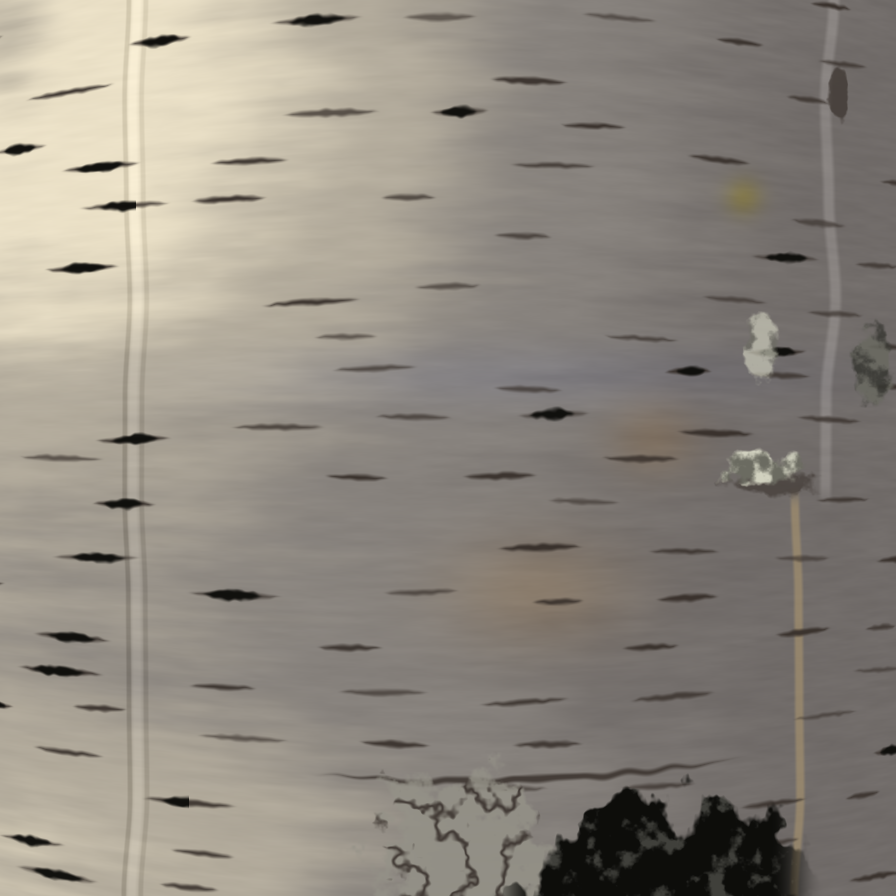
Give the GLSL for this texture, as a Shadertoy shader.

```glsl
#define CELL vec2(0.172, 0.05)
#define MARK_SHARE 0.60
#define MARK_THICKNESS 0.0036
#define EDGE_BLUR 0.0028
#define BEND 1.0
#define GRAIN 0.10
#define SHADE vec3(0.44, 0.42, 0.41)
#define GREY vec3(0.53, 0.51, 0.49)
#define TAN vec3(0.70, 0.67, 0.61)
#define CREAM vec3(0.92, 0.88, 0.78)
#define MARK_BROWN vec3(0.22, 0.19, 0.17)
#define BLACK vec3(0.05, 0.05, 0.04)

float hash(vec2 p) {
    return fract(sin(dot(p, vec2(12.9898, 78.233))) * 43758.5453);
}

float noise(vec2 p) {
    vec2 i = floor(p), f = fract(p);
    f = f * f * (3.0 - 2.0 * f);
    return mix(mix(hash(i), hash(i + vec2(1, 0)), f.x),
               mix(hash(i + vec2(0, 1)), hash(i + vec2(1, 1)), f.x), f.y);
}

float fbm(vec2 p) {
    float sum = 0.0, amp = 0.53;
    for (int i = 0; i < 4; i++) {
        sum += amp * noise(p);
        p = p * 2.03 + 17.1;
        amp *= 0.5;
    }
    return sum;
}

// Soft coverage of a horizontal sliver that tapers to both ends
float sliver(vec2 p, float halfLength, float halfThick) {
    float t = p.x / halfLength;
    float d = abs(p.y) - halfThick * (1.0 - t * t);
    return (1.0 - smoothstep(-EDGE_BLUR, EDGE_BLUR, d)) * (1.0 - smoothstep(0.8, 1.1, abs(t)));
}

float glow(vec2 p, vec2 center, vec2 radius) {
    vec2 q = (p - center) / radius;
    return exp(-dot(q, q));
}

// Ragged ellipse for peeling flakes
float flake(vec2 p, vec2 center, vec2 radius) {
    float d = length((p - center) / radius) + 1.3 * (fbm(p * 45.0) - 0.5);
    return 1.0 - smoothstep(0.75, 1.05, d);
}

float line(float x, float center, float width) {
    return 1.0 - smoothstep(0.3 * width, width, abs(x - center));
}

vec3 barkRamp(float light) {
    vec3 c = mix(SHADE, GREY, smoothstep(0.0, 0.33, light));
    c = mix(c, TAN, smoothstep(0.33, 0.66, light));
    return mix(c, CREAM, smoothstep(0.66, 0.97, light));
}

// Position on the trunk: foreshortened sideways, rings curved by perspective
vec2 wrapTrunk(vec2 p) {
    float side = p.x - 0.5;
    float y = p.y - 0.5 * BEND * side * side * (0.5 - p.y);
    return vec2(0.706 * asin(clamp((p.x - 0.4) * 1.416, -0.99, 0.99)), y);
}

vec3 addMarks(vec3 color, vec2 trunk, float x) {
    float row = floor(trunk.y / CELL.y);
    vec2 g = vec2(trunk.x / CELL.x + hash(vec2(row, 3.7)), trunk.y / CELL.y);
    vec2 id = floor(g);
    float pick = hash(id + 5.3), size = hash(id + 9.1), knot = hash(id + 21.7);
    vec2 jitter = vec2(hash(id + 31.3), hash(id + 47.9)) - 0.5;
    vec2 q = (fract(g) - 0.5 - jitter * vec2(0.35, 0.6)) * CELL;
    q.y += q.x * (hash(id + 53.1) - 0.5) * 0.09;
    q.y += (noise(trunk * 110.0) - 0.5) * 0.002;
    float halfLength = mix(0.029, 0.053, size);
    float present = step(pick, MARK_SHARE);
    float body = sliver(q, halfLength, MARK_THICKNESS * mix(0.7, 1.1, knot));
    color = mix(color, MARK_BROWN, present * body * mix(0.6, 1.0, hash(id + 61.9)));
    // Some marks, mostly on the lit side, swell into a black core
    float swollen = present * step(mix(0.45, 0.93, smoothstep(0.1, 0.4, x)), knot);
    float core = sliver(q - vec2(0.007 * jitter.x, 0.0), halfLength * 0.65,
                        0.0055 + 0.004 * (noise(trunk * 130.0) - 0.5));
    return mix(color, BLACK, swollen * core * 0.95);
}

void mainImage(out vec4 fragColor, in vec2 fragCoord) {
    vec2 p = fragCoord / iResolution.xy;
    vec2 trunk = wrapTrunk(p);

    // Light from the upper left, with a paler foot
    float light = 1.0 - smoothstep(-0.05, 1.05, p.x);
    light *= 0.5 + 0.56 * smoothstep(0.35, 0.85, p.y) + 0.28 * (1.0 - smoothstep(0.05, 0.27, p.y));
    light -= 0.25 * glow(p, vec2(0.0, 1.0), vec2(0.07, 0.2));
    light += GRAIN * (fbm(trunk * vec2(5.0, 45.0)) - 0.5) * 1.6;
    light += GRAIN * (fbm(trunk * vec2(7.0, 9.0) + 8.0) - 0.5) * 1.4;
    vec3 color = barkRamp(light);
    color += 0.035 * (fbm(trunk * vec2(22.0, 150.0)) - 0.5);

    // Warm stains and a cool band
    float warm = glow(p, vec2(0.6, 0.34), vec2(0.1, 0.06)) + glow(p, vec2(0.73, 0.51), vec2(0.05, 0.04));
    color += warm * vec3(0.035, 0.0, -0.045);
    color += glow(p, vec2(0.83, 0.78), vec2(0.02)) * vec3(0.03, 0.01, -0.14);
    color += glow(p, vec2(0.6, 0.58), vec2(0.3, 0.035)) * vec3(-0.01, 0.0, 0.03);

    // Vertical seams
    float wobble = 0.008 * (noise(vec2(p.y * 9.0, 2.0)) - 0.5);
    float sx = p.x + wobble;
    color -= 0.09 * (line(sx, 0.142, 0.004) + 0.7 * line(sx, 0.161, 0.004));
    color += 0.05 * line(sx, 0.151, 0.008);
    float low = 1.0 - smoothstep(0.43, 0.46, p.y);
    color = mix(color, vec3(0.65, 0.57, 0.43), 0.65 * low * line(sx, 0.89, 0.007));
    color += 0.09 * (1.0 - low) * line(sx + wobble, 0.927, 0.009);

    color = addMarks(color, trunk, p.x);

    // Long crack above the scar
    vec2 crack = p - vec2(0.59, 0.128 + 0.28 * (p.x - 0.52) * (p.x - 0.52));
    crack.y += 0.006 * (noise(p * 40.0) - 0.5);
    color = mix(color, MARK_BROWN, 0.85 * sliver(crack, 0.23, 0.004));

    // Peeling flakes with dark undersides
    float curl = fbm(p * 60.0 + 4.0);
    vec3 peel = mix(vec3(0.42, 0.42, 0.38), vec3(0.82, 0.82, 0.75), smoothstep(0.3, 0.62, curl));
    color = mix(color, MARK_BROWN, 0.6 * flake(p, vec2(0.862, 0.462), vec2(0.045, 0.018)));
    color = mix(color, peel, flake(p, vec2(0.853, 0.477), vec2(0.042, 0.022)));
    color = mix(color, peel, 0.65 * flake(p, vec2(0.848, 0.61), vec2(0.018, 0.035)));
    color = mix(color, peel * 0.5, 0.85 * flake(p, vec2(0.975, 0.595), vec2(0.022, 0.045)));
    color = mix(color, MARK_BROWN, 0.7 * flake(p, vec2(0.937, 0.89), vec2(0.012, 0.03)));

    // Curled, torn skin beside the scar
    float torn = flake(p, vec2(0.51, 0.055), vec2(0.1, 0.085));
    float ridge = abs(fbm(p * 24.0 + 3.0) - 0.5);
    vec3 skin = mix(MARK_BROWN, vec3(0.58, 0.57, 0.53), smoothstep(0.0, 0.07, ridge));
    color = mix(color, skin, 0.85 * torn);

    // Black scar with a jagged rim
    float top = 0.1 * smoothstep(0.54, 0.7, p.x) * (1.0 - smoothstep(0.83, 0.92, p.x));
    float rim = p.y - top + 0.16 * (fbm(p * vec2(30.0, 22.0)) - 0.5);
    float inside = smoothstep(0.54, 0.6, p.x) * (1.0 - smoothstep(0.86, 0.92, p.x));
    vec3 scar = mix(BLACK, vec3(0.25, 0.25, 0.23), smoothstep(0.55, 0.75, fbm(p * 50.0)));
    color = mix(color, scar, inside * (1.0 - smoothstep(-0.004, 0.012, rim)));

    fragColor = vec4(clamp(color, 0.0, 1.0), 1.0);
}
```
